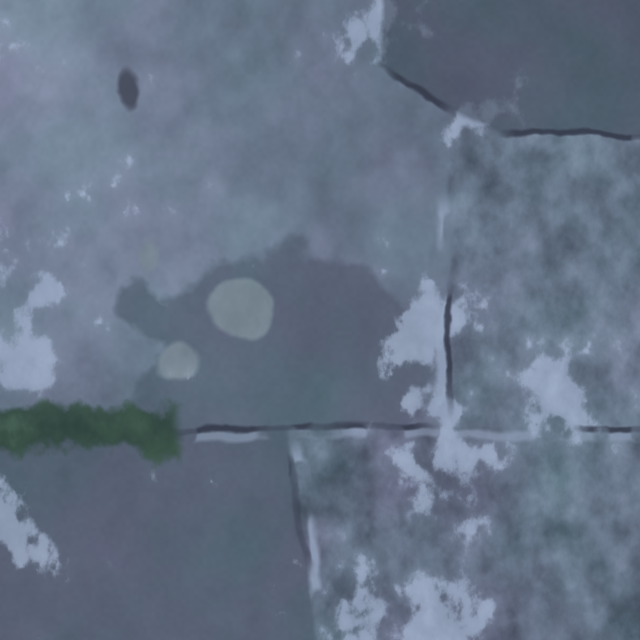
Give the GLSL for this texture, as a Shadertoy shader.

```glsl
const vec3 DARK = vec3(0.285, 0.325, 0.385);
const vec3 MID = vec3(0.42, 0.47, 0.55);
const vec3 PALE = vec3(0.56, 0.61, 0.70);
const vec3 LICHEN = vec3(0.59, 0.65, 0.75);
const vec3 SPOT = vec3(0.49, 0.55, 0.59);
const vec3 CRACK = vec3(0.20, 0.22, 0.28);
const vec3 MOSS = vec3(0.20, 0.29, 0.25);
const float COURSE_Y = 0.333;   // long horizontal joint
const float UPPER_X = 0.705;    // vertical joint above it
const float SLAB_Y = 0.79;      // underside of the dark corner slab
const float CRACK_WIDTH = 0.008;
const float EDGE = 0.006;

// Lichen clusters: centre and radius
const int CLUSTERS = 11;
const vec3 CLUSTER[CLUSTERS] = vec3[](
    vec3(0.67, 0.49, 0.10), vec3(0.68, 0.37, 0.06), vec3(0.88, 0.38, 0.07),
    vec3(0.735, 0.81, 0.05), vec3(0.565, 0.95, 0.08), vec3(0.03, 0.55, 0.08),
    vec3(0.02, 0.40, 0.10), vec3(0.00, 0.19, 0.08), vec3(0.70, 0.25, 0.10),
    vec3(0.56, 0.05, 0.08), vec3(0.70, 0.03, 0.09));

float hash(vec2 p) {
    vec3 h = fract(p.xyx * 0.1031);
    h += dot(h, h.yzx + 33.33);
    return fract((h.x + h.y) * h.z);
}

float noise(vec2 p) {
    vec2 i = floor(p), f = fract(p);
    f = f * f * (3.0 - 2.0 * f);
    return mix(mix(hash(i), hash(i + vec2(1, 0)), f.x),
               mix(hash(i + vec2(0, 1)), hash(i + vec2(1, 1)), f.x), f.y);
}

float fbm(vec2 p) {
    float sum = 0.0, amp = 0.5;
    for (int i = 0; i < 5; i++) {
        sum += amp * noise(p);
        p = mat2(1.6, 1.2, -1.2, 1.6) * p + 17.3;
        amp *= 0.5;
    }
    return sum / 0.97;
}

float inside(float d, float soft) { return smoothstep(-soft, soft, d); }

float line(float d, float width) { return 1.0 - smoothstep(0.2 * width, width, abs(d)); }

float span(float x, float a, float b) { return inside(x - a, 0.02) * inside(b - x, 0.02); }

// Positive inside an ellipse, roughly in canvas units
float ellipse(vec2 p, vec2 c, vec2 r) { return (1.0 - length((p - c) / r)) * min(r.x, r.y); }

void mainImage(out vec4 fragColor, in vec2 fragCoord) {
    vec2 uv = fragCoord / iResolution.xy;
    vec2 warp = vec2(fbm(uv * 11.0), fbm(uv * 11.0 + 40.0)) - 0.5;
    vec2 p = uv + 0.03 * warp;
    vec2 q = uv + 0.14 * warp;
    float broad = fbm(uv * 6.0 + 3.0) - 0.5;
    float fine = fbm(uv * vec2(30.0, 24.0) + 9.0) - 0.5;
    float grain = noise(uv * 150.0) - 0.5;

    // Stone outlines
    float lowerX = 0.491 - 0.115 * uv.y;
    float diagonal = 0.88 * (p.y - 0.885 + 0.53 * (p.x - 0.6));
    float slab = inside(min(min(p.x - 0.595, p.y - SLAB_Y), diagonal), EDGE);
    float lower = inside(COURSE_Y - p.y, EDGE);
    float rightUpper = inside(p.x - UPPER_X, EDGE);
    float rightLower = inside(p.x - lowerX, EDGE);

    // Tone of each stone, with damp stains on the large one
    float stainShape = max(ellipse(q, vec2(0.45, 0.43), vec2(0.23, 0.19)),
                           ellipse(q, vec2(0.25, 0.50), vec2(0.06, 0.06)));
    float stain = inside(stainShape, 0.012);
    float bigStone = 0.58 - 0.14 * uv.x + 0.7 * broad + 0.3 * fine;
    bigStone = mix(bigStone, 0.25 + 0.25 * broad + 0.12 * fine, stain);
    float mottled = 0.43 + 0.5 * broad + 1.0 * fine;
    float smoothStone = 0.19 + 0.15 * broad + 0.12 * fine;
    float tone = mix(bigStone, mottled, rightUpper);
    tone = mix(tone, 0.11 + 0.15 * broad + 0.1 * fine, slab);
    tone = mix(tone, mix(smoothStone, mottled - 0.04, rightLower), lower);
    tone = clamp(tone + 0.04 * grain, 0.0, 1.0);
    vec3 color = mix(mix(DARK, MID, min(2.0 * tone, 1.0)), PALE, max(2.0 * tone - 1.0, 0.0));
    color += vec3(0.06, -0.02, 0.03) * (fbm(uv * 8.0 + 70.0) - 0.5);

    // Lichen crusts and smooth round growths
    float growth = 0.0;
    for (int i = 0; i < CLUSTERS; i++) {
        vec2 d = (p - CLUSTER[i].xy) / CLUSTER[i].z;
        growth = max(growth, exp(-dot(d, d)));
    }
    float crust = smoothstep(0.38, 0.62, 0.62 * growth + 1.3 * fine + 0.5 * broad);
    color = mix(color, LICHEN + 0.15 * fine, 0.75 * crust * (1.0 - 0.7 * slab));
    float spots = max(ellipse(p, vec2(0.38, 0.52), vec2(0.053, 0.048)),
                      ellipse(p, vec2(0.275, 0.432), vec2(0.033, 0.026)));
    spots = max(spots, ellipse(p, vec2(0.235, 0.60), vec2(0.012, 0.022)));
    color = mix(color, SPOT + 0.12 * fine, 0.8 * inside(spots, 0.005));

    // Pale mortar, broken along the joints
    float broken = smoothstep(0.32, 0.58, noise(uv * 34.0 + 5.0));
    float mortar = line(p.x - UPPER_X + 0.012, 0.016) * span(uv.y, 0.35, 0.68);
    mortar = max(mortar, line(p.x - lowerX - 0.012, 0.016) * span(uv.y, 0.02, 0.30));
    mortar = max(mortar, line(p.y - COURSE_Y + 0.012, 0.012) * span(uv.x, 0.28, 1.1) * 0.7);
    color = mix(color, LICHEN, 0.75 * mortar * broken);

    // Dark cracks and a chipped hole
    float crack = line(p.y - COURSE_Y, CRACK_WIDTH) * max(span(uv.x, 0.27, 0.66), span(uv.x, 0.91, 1.1));
    crack = max(crack, line(p.y - SLAB_Y, CRACK_WIDTH) * span(uv.x, 0.79, 1.1));
    crack = max(crack, line(diagonal, CRACK_WIDTH) * span(uv.x, 0.61, 0.70));
    crack = max(crack, line(p.x - UPPER_X, CRACK_WIDTH) * span(uv.y, 0.36, 0.55));
    crack = max(crack, line(p.x - lowerX, CRACK_WIDTH) * span(uv.y, 0.12, 0.28));
    color = mix(color, CRACK, 0.85 * crack * mix(0.45, 1.0, broken));
    color = mix(color, CRACK + 0.06, 0.85 * inside(ellipse(p, vec2(0.203, 0.868), vec2(0.013, 0.03)), 0.004));

    // Moss in the left end of the joint
    float tuft = 0.032 - abs(p.y - COURSE_Y + 0.002) + 0.07 * fine;
    float moss = inside(min(tuft, 0.28 - p.x), 0.012);
    color = mix(color, MOSS + vec3(0.12, 0.16, 0.10) * fine, 0.9 * moss);

    fragColor = vec4(color, 1.0);
}
```
